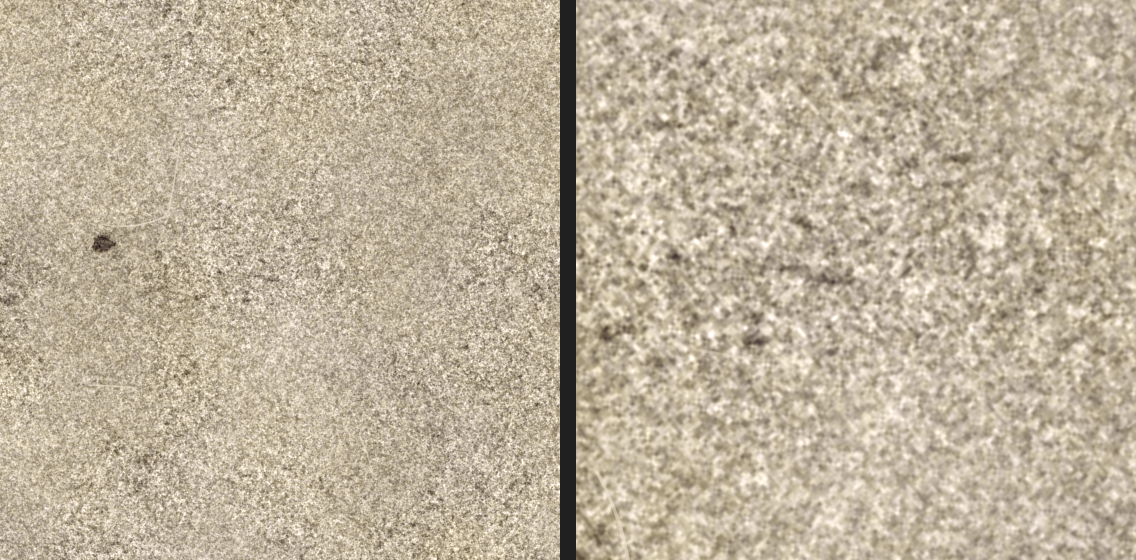
Left, the full canvas; right, a detail of the centre.
A Shadertoy shader for this texture:

```glsl
// Dry, compacted sandy soil seen from above: fine beige grain over soft clouds,
// with clustered dark pits, pale crushed flecks, thin straw fibres and one small hole.
// Grain is layered value noise; flecks and straw are scattered by hashed loops.

float hash(vec2 p) {
    vec3 q = fract(vec3(p.xyx) * 0.1031);
    q += dot(q, q.yzx + 33.33);
    return fract((q.x + q.y) * q.z);
}

vec2 hash2(float id, float salt) {
    return vec2(hash(vec2(id, salt)), hash(vec2(id + 71.0, salt + 19.0)));
}

float noise(vec2 p) {
    vec2 cell = floor(p), f = fract(p);
    f = f * f * (3.0 - 2.0 * f);
    float low = mix(hash(cell), hash(cell + vec2(1, 0)), f.x);
    float high = mix(hash(cell + vec2(0, 1)), hash(cell + vec2(1, 1)), f.x);
    return mix(low, high, f.y);
}

float fbm(vec2 p) {
    float sum = 0.0, weight = 0.5;
    for (int i = 0; i < 5; i++) {
        sum += weight * noise(p);
        p = mat2(1.6, 1.2, -1.2, 1.6) * p + 7.3;
        weight *= 0.5;
    }
    return sum / 0.97;
}

vec2 rotate(vec2 p, float angle) {
    float c = cos(angle), s = sin(angle);
    return vec2(c * p.x + s * p.y, c * p.y - s * p.x);
}

// Thin, slightly bent fibres; most are short and faint, a few long and bright
float strawMask(vec2 uv, float pixel) {
    float mask = 0.0;
    for (float i = 0.0; i < 90.0; i++) {
        vec2 shape = hash2(i, 3.0), look = hash2(i, 47.0);
        vec2 p = rotate(uv - hash2(i, 11.0), 6.2832 * look.x);
        float halfLength = 0.01 + 0.018 * shape.x + 0.036 * pow(shape.x, 9.0);
        p.y += (shape.y - 0.5) * 7.0 * p.x * p.x;
        float d = length(vec2(max(abs(p.x) - halfLength, 0.0), p.y));
        float width = 0.0005 + 0.0004 * shape.x;
        float line = 1.0 - smoothstep(width - 0.5 * pixel, width + pixel, d);
        float strength = 0.2 + 0.35 * look.y + 0.4 * pow(shape.x, 5.0);
        mask = max(mask, line * strength);
    }
    return mask;
}

// Ragged pale patches of crushed plant matter
float fleckMask(vec2 uv, float ragged) {
    float mask = 0.0;
    for (float i = 0.0; i < 26.0; i++) {
        vec2 shape = hash2(i, 83.0);
        vec2 p = rotate(uv - hash2(i, 59.0), 0.3 + 1.6 * shape.y);
        vec2 radius = vec2(0.010 + 0.020 * shape.x, 0.005 + 0.009 * shape.y);
        float d = length(p / radius) + (ragged - 0.5) * 1.7;
        mask = max(mask, (1.0 - smoothstep(0.45, 1.1, d)) * (0.35 + 0.65 * hash(vec2(i, 7.0))));
    }
    return mask;
}

void mainImage(out vec4 fragColor, in vec2 fragCoord) {
    vec2 uv = fragCoord / iResolution.y;
    float pixel = 1.0 / iResolution.y;

    // Broad clouds and the rougher zones between smooth trodden ones
    float clouds = fbm(uv * 4.0 + 3.0) - 0.5;
    float rough = smoothstep(0.42, 0.68, fbm(uv * 5.5 + 31.0));
    float clumps = fbm(uv * 45.0 + 12.0) - 0.5;

    // Sand grain at three sizes
    float coarse = noise(rotate(uv, 0.4) * 170.0 + 40.0) - 0.5;
    float medium = noise(rotate(uv, 1.1) * 300.0 + 90.0) - 0.5;
    float fine = noise(rotate(uv, 0.7) * 470.0 + 150.0) - 0.5;
    float grain = 0.18 * coarse + 0.28 * medium + 0.22 * fine;
    float tone = grain * mix(0.9, 1.2, rough) + 0.13 * clouds + 0.12 * clumps;

    // Dark pits gather in the rough zones
    float pitNoise = 0.6 * noise(uv * vec2(115.0, 140.0) + 5.0) + 0.4 * fbm(uv * 30.0 + 61.0);
    tone -= 0.2 * smoothstep(0.6, 0.8, pitNoise) * (0.15 + 0.85 * rough);

    // Pale flecks and straw
    float ragged = fbm(uv * 85.0 + 23.0);
    float fleck = fleckMask(uv, ragged);
    tone = mix(tone, 0.09 + 0.5 * grain, 0.65 * fleck);
    float straw = strawMask(uv, pixel);
    tone = mix(tone, 0.15 + 0.15 * grain, straw);

    // Small hole with a crumbled, shaded rim
    vec2 hole = uv - vec2(0.185, 0.563);
    float holeDist = length(hole / vec2(0.023, 0.016)) + (ragged - 0.5) * 2.2;
    tone -= 0.32 * (1.0 - smoothstep(0.5, 1.1, holeDist));
    tone -= 0.07 * (1.0 - smoothstep(0.6, 3.2, holeDist));

    // Beige ramp, with yellower and greyer grains
    vec3 sand = vec3(0.757, 0.707, 0.617);
    vec3 color = sand + tone * vec3(1.0, 1.01, 1.04);
    color.b += 0.3 * tone * tone;
    float warmth = noise(uv * 210.0 + 200.0) - 0.5 + 1.2 * (fbm(uv * 6.0 + 77.0) - 0.5);
    color += warmth * vec3(0.004, 0.004, -0.045) * (1.0 - 0.7 * max(fleck, straw));
    fragColor = vec4(clamp(color, 0.0, 1.0), 1.0);
}
```
